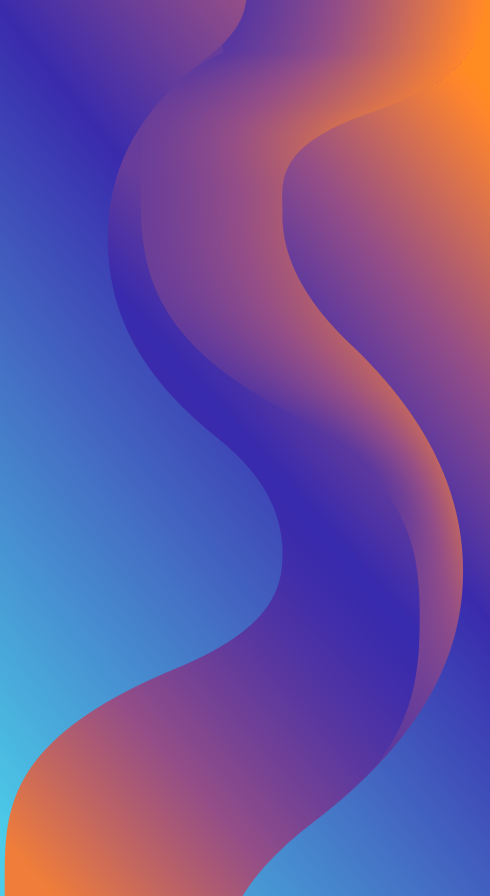
A WebGL 1 fragment shader for this background:

```glsl
precision highp float;
// Two overlapping wavy ribbons on a diagonal cyan-indigo-orange backdrop.
// Each ribbon edge is a chain of cubic bends giving x as a function of depth;
// signed distances to the edges mask the layers, and colour ramps fill them.

uniform vec2 u_resolution;

#define GRID vec2(418.0, 768.0)
#define INDIGO vec3(0.225, 0.168, 0.678)
#define MAUVE vec3(0.580, 0.305, 0.530)
#define ORANGE vec3(0.940, 0.492, 0.225)
#define BLUE vec3(0.267, 0.425, 0.765)
#define CYAN vec3(0.298, 0.800, 0.910)
#define BACKDROP_AXIS vec2(0.78, -0.62)
#define RIBBON_AXIS vec2(0.75, -0.66)

// Extends an edge to the next knot (depth, x, slope); edge holds (x, slope).
void bendTo(inout vec3 knot, inout vec2 edge, float depth, vec3 next) {
  if (depth >= knot.x) {
    float span = next.x - knot.x;
    float t = clamp((depth - knot.x) / span, 0.0, 1.0);
    float rise = next.y - knot.y;
    float c1 = knot.z * span;
    float c2 = 3.0 * rise - (2.0 * knot.z + next.z) * span;
    float c3 = (knot.z + next.z) * span - 2.0 * rise;
    edge = vec2(knot.y + t * (c1 + t * (c2 + t * c3)),
                (c1 + t * (2.0 * c2 + 3.0 * t * c3)) / span);
  }
  knot = next;
}

vec2 leftEdge(float y) {
  vec3 k = vec3(0.0, 210.0, -0.1);
  vec2 e = k.yz;
  bendTo(k, e, y, vec3(48.0, 178.0, -1.3));
  bendTo(k, e, y, vec3(205.0, 92.0, 0.0));
  bendTo(k, e, y, vec3(375.0, 185.0, 1.25));
  bendTo(k, e, y, vec3(475.0, 241.0, 0.0));
  bendTo(k, e, y, vec3(573.0, 150.0, -2.4));
  bendTo(k, e, y, vec3(755.0, 4.0, 0.0));
  return e;
}

vec2 rightEdge(float y) {
  vec3 k = vec3(-5.0, 415.0, -0.25);
  vec2 e = k.yz;
  bendTo(k, e, y, vec3(96.0, 318.0, -2.9));
  bendTo(k, e, y, vec3(185.0, 241.0, 0.0));
  bendTo(k, e, y, vec3(295.0, 299.0, 1.05));
  bendTo(k, e, y, vec3(490.0, 395.0, 0.0));
  bendTo(k, e, y, vec3(705.0, 267.0, -1.3));
  bendTo(k, e, y, vec3(768.0, 207.0, -0.6));
  return e;
}

vec2 foldEdge(float y) {
  vec3 k = vec3(45.0, 190.0, -2.0);
  vec2 e = k.yz;
  bendTo(k, e, y, vec3(165.0, 120.0, 0.0));
  bendTo(k, e, y, vec3(350.0, 240.0, 1.85));
  bendTo(k, e, y, vec3(530.0, 358.0, 0.0));
  bendTo(k, e, y, vec3(665.0, 313.0, -0.9));
  return e;
}

// Antialiased coverage of everything to the right of an edge.
float rightOf(vec2 edge, float x, float pixel) {
  float dist = (x - edge.x) / sqrt(1.0 + edge.y * edge.y);
  return clamp(0.5 + dist / pixel, 0.0, 1.0);
}

// Indigo at 0, mauve at 0.5, orange at 1 and slightly brighter beyond.
vec3 warmRamp(float w) {
  w = clamp(w, 0.0, 1.15);
  return w < 0.5 ? mix(INDIGO, MAUVE, w * 2.0) : mix(MAUVE, ORANGE, w * 2.0 - 1.0);
}

vec3 coolRamp(float c) {
  return c < 0.4 ? mix(INDIGO, BLUE, c / 0.4) : mix(BLUE, CYAN, min((c - 0.4) / 0.6, 1.0));
}

vec3 backdrop(vec2 p, float rightSide) {
  float s = dot(p, BACKDROP_AXIS) + 5.0;
  return s < 0.0 ? coolRamp(-s / 440.0) : warmRamp(s / mix(335.0, 245.0, rightSide));
}

vec3 backRibbon(vec2 p) {
  float s = dot(p, RIBBON_AXIS) + 473.0;
  float lower = pow(clamp(1.0 - s / 370.0, 0.0, 1.0), 1.3);
  float upper = clamp((s - 385.0) / 300.0, 0.0, 0.25);
  return warmRamp(lower + upper);
}

// Warmth runs across the ribbon, between values that drift with depth.
vec3 frontRibbon(float across, float y) {
  float inner = 0.12 + 0.15 * smoothstep(0.0, 110.0, y) - 0.10 * smoothstep(220.0, 350.0, y)
              + 0.18 * smoothstep(390.0, 500.0, y) - 0.15 * smoothstep(530.0, 660.0, y);
  float outer = 0.62 + 0.50 * (1.0 - smoothstep(30.0, 170.0, y))
              + 0.12 * smoothstep(220.0, 340.0, y) - 0.54 * smoothstep(430.0, 660.0, y);
  return warmRamp(mix(inner, outer, pow(clamp(across, 0.0, 1.0), 1.2)));
}

void main() {
  // Design grid, with depth measured down from the top.
  vec2 uv = gl_FragCoord.xy / u_resolution;
  vec2 p = vec2(uv.x, 1.0 - uv.y) * GRID;
  float pixel = GRID.y / u_resolution.y;

  vec2 left = leftEdge(p.y), right = rightEdge(p.y), fold = foldEdge(p.y);
  float pastRight = rightOf(right, p.x, pixel);
  float body = rightOf(left, p.x, pixel) * (1.0 - pastRight);
  float across = (p.x - fold.x) / max(right.x - fold.x, 1.0);

  vec3 ribbon = mix(backRibbon(p), frontRibbon(across, p.y), rightOf(fold, p.x, pixel));
  vec3 color = mix(backdrop(p, step(right.x, p.x)), ribbon, body);
  gl_FragColor = vec4(color, 1.0);
}
```
